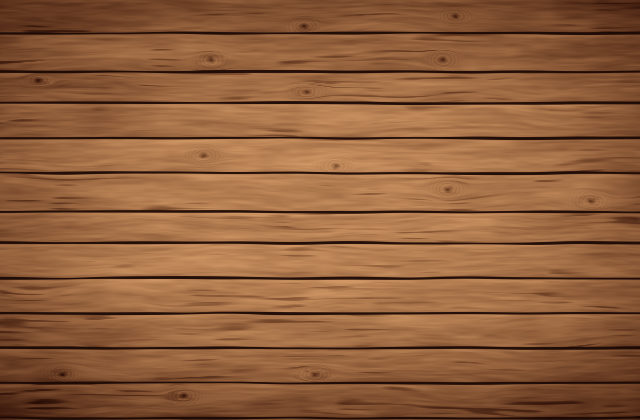
Reproduce this texture procedurally as a WebGL 1 fragment shader.

```glsl
precision highp float;
// Twelve weathered horizontal wood planks with dark seams, streaky grain, knots and a vignette.
uniform vec2 u_resolution;

const float PLANKS = 12.0;
const float SEAM_OFFSET = 0.055;     // lengths below are in plank heights
const float SEAM_UNEVEN = 0.11;
const float SEAM_HALF_WIDTH = 0.032;
const float SEAM_WOBBLE = 0.035;
const float KNOT_SPACING = 3.6;
const float KNOT_CHANCE = 0.17;
const float BASE_TONE = 0.92;
const float PLANK_VARIATION = 0.05;
const float GRAIN_STRENGTH = 0.34;
const float CRACK_STRENGTH = 0.27;
const vec2 VIGNETTE = vec2(0.29, 0.38);
const vec3 DARK_WOOD = vec3(0.13, 0.04, 0.02);
const vec3 LIGHT_WOOD = vec3(0.78, 0.56, 0.37);
const vec3 TONE_CURVE = vec3(1.0, 1.15, 1.3);
const vec3 SEAM_COLOR = vec3(0.10, 0.03, 0.015);

float hash(vec2 p) {
  vec3 q = fract(vec3(p.xyx) * 0.1031);
  q += dot(q, q.yzx + 33.33);
  return fract((q.x + q.y) * q.z);
}

float noise(vec2 p) {
  vec2 i = floor(p), f = fract(p);
  f = f * f * (3.0 - 2.0 * f);
  float low = mix(hash(i), hash(i + vec2(1.0, 0.0)), f.x);
  float high = mix(hash(i + vec2(0.0, 1.0)), hash(i + vec2(1.0, 1.0)), f.x);
  return mix(low, high, f.y);
}

// Height of seam k: even spacing with a few narrower planks.
float seamHeight(float k) {
  float lowered = step(5.0, k) * (1.0 - step(0.5, abs(mod(k, 4.0) - 2.0)));
  return k + SEAM_OFFSET - SEAM_UNEVEN * lowered;
}

// Knot in this stretch of plank: xy = offset from its centre, z = presence.
vec3 knotAt(vec2 p, float plank) {
  float cell = floor(p.x / KNOT_SPACING);
  vec2 id = vec2(cell, plank * 7.0 + 90.0);
  float x = (cell + mix(0.3, 0.7, hash(id + 13.0))) * KNOT_SPACING;
  float y = mix(0.2, 0.8, hash(id + 29.0));
  return vec3(p - vec2(x, y), step(hash(id), KNOT_CHANCE));
}

// Fine horizontal fibres in three sizes, centred on zero.
float grain(vec2 p) {
  float coarse = noise(p * vec2(0.55, 6.0));
  float medium = noise(p * vec2(1.1, 13.0) + 17.0);
  float fine = noise(p * vec2(2.6, 25.0) + 41.0);
  return 0.35 * coarse + 0.4 * medium + 0.25 * fine - 0.5;
}

// Thin dark splits that come and go along the plank.
float cracks(vec2 p) {
  float fibre = noise(p * vec2(0.8, 15.0) + 63.0);
  float patches = noise(p * vec2(0.5, 2.5) + 87.0);
  return smoothstep(0.66, 0.92, fibre) * smoothstep(0.3, 0.75, patches);
}

void main() {
  vec2 uv = gl_FragCoord.xy / u_resolution;
  float pixel = PLANKS / u_resolution.y;
  vec2 p = vec2(uv.x * u_resolution.x / u_resolution.y, uv.y) * PLANKS;
  float wobble = noise(vec2(p.x * 0.6, floor(p.y + 0.5) * 5.0)) - 0.5;
  float y = p.y + SEAM_WOBBLE * wobble;

  // Find the plank and the distances to its edges.
  float plank = -1.0, bottom = seamHeight(-1.0), top = seamHeight(0.0);
  for (int i = 0; i <= 12; i++) {
    float k = float(i);
    if (y >= seamHeight(k)) {
      plank = k;
      bottom = seamHeight(k);
      top = seamHeight(k + 1.0);
    }
  }
  float above = y - bottom, below = top - y;
  vec2 board = vec2(p.x, above / (top - bottom));

  // Bend the fibres gently, and around knots.
  vec3 knot = knotAt(board, plank);
  float bulge = knot.z * exp(-dot(knot.xy * knot.xy, vec2(5.0, 14.0)));
  vec2 fibre = board + vec2(hash(vec2(plank + 3.0, 5.0)) * 50.0, plank * 9.0 + 20.0);
  fibre.y += 0.22 * (noise(fibre * vec2(0.45, 1.6)) - 0.5);
  fibre.y -= 0.22 * bulge * sign(knot.y) * smoothstep(0.0, 0.12, abs(knot.y));

  // Tone of the wood.
  float tone = BASE_TONE + PLANK_VARIATION * (hash(vec2(plank + 4.0, 71.0)) - 0.5);
  tone += 0.10 * (noise(fibre * vec2(0.35, 1.8) + 7.0) - 0.5);
  tone += GRAIN_STRENGTH * grain(fibre);
  tone -= CRACK_STRENGTH * cracks(fibre);
  float core = length(knot.xy * vec2(1.0, 1.5) + 0.06 * (noise(board * 9.0) - 0.5));
  float rings = 0.5 + 0.5 * sin(core * 60.0);
  tone -= knot.z * 0.30 * (1.0 - smoothstep(0.04, 0.15, core));
  tone -= bulge * 0.10 * rings;
  tone -= dot(VIGNETTE, pow(abs(uv * 2.0 - 1.0), vec2(2.5)));

  // Rounded edges: shadow over each seam, worn highlight under it.
  tone -= 0.16 * exp(-above * 16.0);
  tone += 0.07 * smoothstep(0.03, 0.07, below) * (1.0 - smoothstep(0.07, 0.17, below));
  vec3 shade = pow(vec3(clamp(tone, 0.0, 1.15)), TONE_CURVE);
  vec3 color = mix(DARK_WOOD, LIGHT_WOOD, shade);

  // Seams of uneven thickness.
  float seamId = floor(p.y + 0.5);
  float halfWidth = SEAM_HALF_WIDTH * mix(0.6, 1.3, noise(vec2(p.x * 0.5, seamId * 3.0 + 50.0)));
  float seam = 1.0 - smoothstep(halfWidth - 0.5 * pixel, halfWidth + 0.7 * pixel, min(above, below));
  gl_FragColor = vec4(mix(color, SEAM_COLOR, 0.93 * seam), 1.0);
}
```
